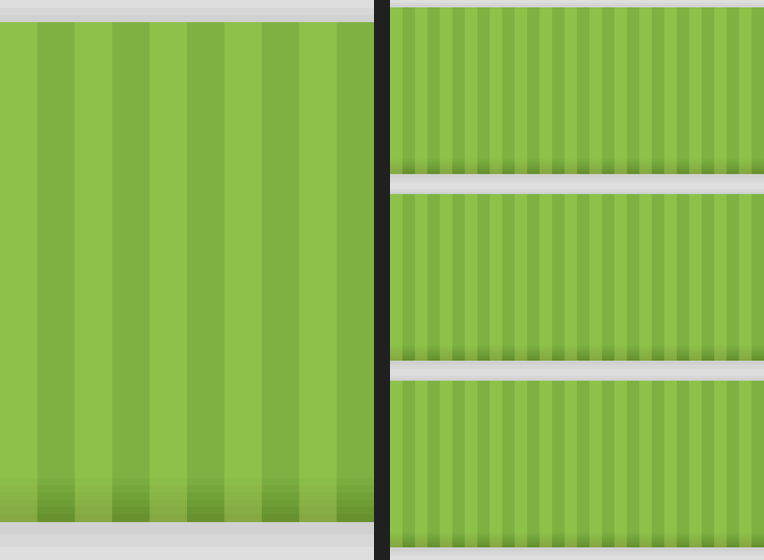
Left, the tile; right, the same tile 3 across and 3 down.
This pattern is drawn by a WebGL 1 fragment shader. Its source:

```glsl
precision highp float;

uniform vec2 u_resolution;

#define STRIPE_PAIRS 5.0
#define PANEL_BOTTOM 0.0677
#define PANEL_TOP 0.9605
#define SHADE_HEIGHT 0.078
#define SHADE_STEPS 6.0
#define RAIL_BANDS 3.0
#define LIGHT_GREEN vec3(0.55, 0.76, 0.29)
#define DARK_GREEN vec3(0.49, 0.70, 0.26)
#define LIGHT_SHADE vec3(0.52, 0.66, 0.26)
#define DARK_SHADE vec3(0.40, 0.57, 0.18)
#define RAIL_INNER vec3(0.82)
#define RAIL_OUTER vec3(0.87)

// Coverage of the region where the signed value is positive.
float coverage(float signedValue, float pixel) {
  return clamp(signedValue / pixel + 0.5, 0.0, 1.0);
}

// Staircase with one-pixel soft risers.
float softFloor(float t, float pixel) {
  return floor(t) + clamp((fract(t) - 1.0) / pixel + 1.0, 0.0, 1.0);
}

// Alternating stripes; the wave wraps, so left and right edges join.
float lightStripe(float x, float pixel) {
  float u = x * STRIPE_PAIRS;
  float wave = 0.25 - abs(fract(u + 0.25) - 0.5);
  return coverage(wave, pixel * STRIPE_PAIRS);
}

// Stepped shadow that deepens toward the panel's lower edge.
float baseShade(float y, float pixel) {
  float scale = SHADE_STEPS / SHADE_HEIGHT;
  float t = (PANEL_BOTTOM + SHADE_HEIGHT - y) * scale;
  t = clamp(t, 0.0, SHADE_STEPS);
  return min(softFloor(t, pixel * scale) + 1.0, SHADE_STEPS)
    / SHADE_STEPS * step(0.001, t);
}

// Grey bands grow lighter away from the panel and meet at the wrap.
vec3 railColor(float y, float pixel) {
  bool upper = y > 0.5;
  float depth = upper ? y - PANEL_TOP : PANEL_BOTTOM - y;
  float height = upper ? 1.0 - PANEL_TOP : PANEL_BOTTOM;
  float scale = RAIL_BANDS / height;
  float band = softFloor(max(depth, 0.0) * scale, pixel * scale);
  float level = clamp(band / (RAIL_BANDS - 1.0), 0.0, 1.0);
  return mix(RAIL_INNER, RAIL_OUTER, level);
}

void main() {
  vec2 uv = gl_FragCoord.xy / u_resolution;
  vec2 pixel = 1.0 / u_resolution;

  // Striped panel with its shaded base
  float stripe = lightStripe(uv.x, pixel.x);
  vec3 plain = mix(DARK_GREEN, LIGHT_GREEN, stripe);
  vec3 shaded = mix(DARK_SHADE, LIGHT_SHADE, stripe);
  vec3 panel = mix(plain, shaded, baseShade(uv.y, pixel.y));

  // Rails above and below
  float inside = coverage(min(uv.y - PANEL_BOTTOM, PANEL_TOP - uv.y), pixel.y);
  vec3 color = mix(railColor(uv.y, pixel.y), panel, inside);
  gl_FragColor = vec4(color, 1.0);
}
```
